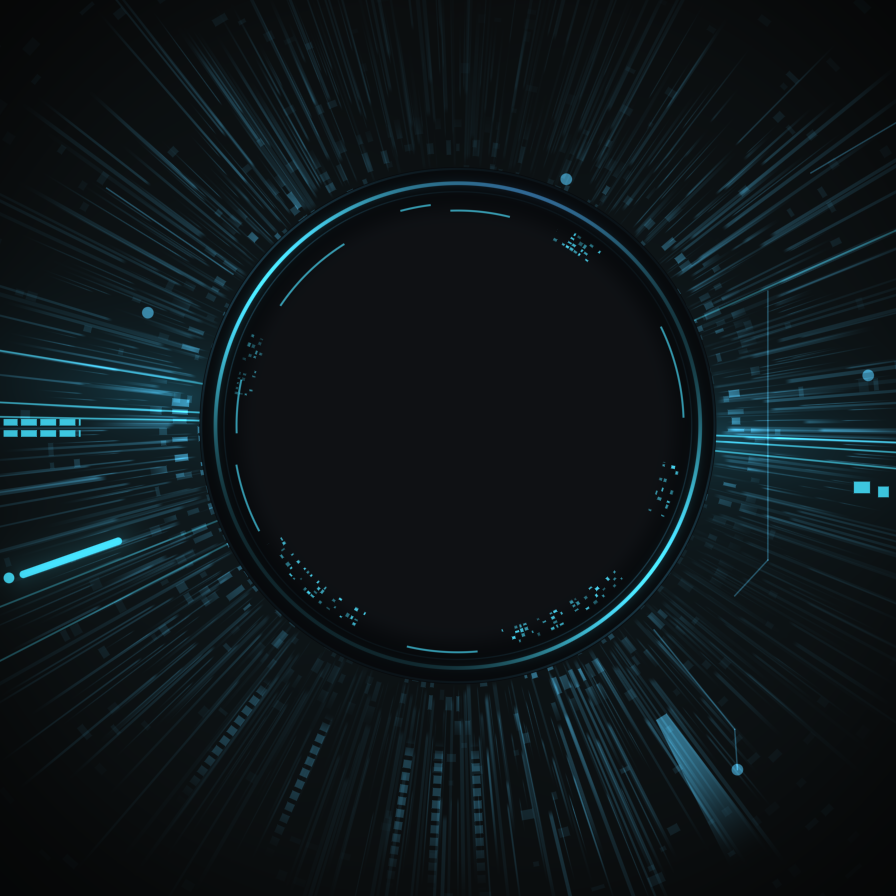
A Shadertoy shader for this background:

```glsl
// A dark circular portal with a lit rim, set in a burst of radial data streaks.
// Hashed polar cells make the streaks, blocks and dial marks;
// distance functions add the beams, traces, bars and dots.

const float TAU = 6.2831853;
const vec3 CYAN = vec3(0.24, 0.78, 0.88), STEEL = vec3(0.17, 0.43, 0.54);
float px; // edge softness in canvas units

float hash(vec2 p) { return fract(sin(dot(p, vec2(127.1, 311.7))) * 43758.5); }

float fill(float d) { return 1.0 - smoothstep(-px, px, d); }

// Strokes thinner than a pixel fade instead of vanishing.
float stroke(float d, float w) {
  return fill(abs(d) - max(w, 0.5 * px)) * min(1.0, 2.0 * w / px);
}

float segment(vec2 p, vec4 s) {
  vec2 a = p - s.xy, b = s.zw - s.xy;
  return length(a - b * clamp(dot(a, b) / dot(b, b), 0.0, 1.0));
}

float box(vec2 p, vec2 size) {
  vec2 d = abs(p) - size;
  return fill(max(d.x, d.y));
}

// Signed angle from mid, in degrees.
float turn(float deg, float mid) { return mod(deg - mid + 180.0, 360.0) - 180.0; }

float lobe(float deg, float mid, float width) {
  float d = turn(deg, mid) / width;
  return exp(-d * d);
}

float sector(float deg, float mid, float reach) {
  return 1.0 - smoothstep(-0.2, 0.2, abs(turn(deg, mid)) - reach);
}

// Layers of radial lines, one per angular cell.
float streaks(float r, float deg) {
  float sum = 0.0;
  for (float layer = 0.0; layer < 6.0; layer++) {
    float n = 80.0 + 31.0 * layer, t = fract(deg / 360.0) * n;
    vec2 id = vec2(floor(t), layer);
    float h = hash(id), k = hash(id + 17.3);
    float d = (fract(t) - 0.3 - 0.4 * hash(id + 5.1)) * TAU / n * r;
    float start = 0.285 + 0.16 * k * k, stop = start + 0.04 + 0.34 * h * hash(id + 31.0);
    float span = smoothstep(start, start + 0.01, r) * (1.0 - smoothstep(stop - 0.07, stop, r));
    sum += stroke(d, mix(0.0005, 0.0023, h * h * h)) * span * (0.15 + 0.85 * k);
  }
  return sum;
}

// Rectangles scattered over a polar grid.
float blocks(float r, float deg, float n, float pitch, float share) {
  vec2 g = vec2(fract(deg / 360.0) * n, r / pitch), id = floor(g);
  vec2 cell = vec2(TAU / n * r, pitch);
  vec2 size = cell * (0.15 + 0.27 * vec2(hash(id + 3.0), hash(id + 9.0)));
  return box((fract(g) - 0.5) * cell, size) * step(hash(id), share) * (0.35 + 0.65 * hash(id + 21.0));
}

vec3 surroundings(vec2 uv, float r, float deg) {
  // Teal haze, thickest beside the ring
  vec2 q = uv - 0.5;
  vec3 col = vec3(0.038, 0.043, 0.045);
  col += vec3(0.024, 0.064, 0.078) * exp(-4.7 * dot(q, q)) * (0.45 + 0.55 * abs(q.x) / (length(q) + 0.01));
  q = vec2(abs(q.x) - 0.315, q.y - 0.035 + 0.08 * q.x);
  col += vec3(0.035, 0.16, 0.2) * exp(-length(q * vec2(8, 23)));

  // Streaks, stubs hugging the ring, loose blocks
  float fans = 1.5 * lobe(deg, 178.0, 16.0) + 1.5 * lobe(deg, -2.0, 13.0) + lobe(deg, 38.0, 22.0)
    + lobe(deg, 132.0, 21.0) + 0.8 * lobe(deg, 213.0, 18.0) + 1.1 * lobe(deg, -69.0, 23.0);
  float fade = exp(-4.5 * max(r - 0.29, 0.0));
  float stubs = blocks(r, deg, 190.0, 0.027, 0.42) * (1.0 - smoothstep(0.3, 0.36, r));
  float loose = 0.6 * blocks(r, deg, 160.0, 0.014, 0.07);
  col += STEEL * (0.15 + 0.65 * fans) * (stubs + fade * (streaks(r, deg) + loose));

  // Dashed columns
  float columns[5] = float[](-87.0, -93.3, -98.5, -113.8, -126.5);
  float ends = smoothstep(0.35, 0.38, r) * (1.0 - smoothstep(0.42, 0.53, r));
  for (int i = 0; i < 5; i++) {
    vec2 d = vec2(radians(turn(deg, columns[i])) * r, (fract(r * 72.0) - 0.5) / 72.0);
    col += STEEL * 0.42 * ends * box(d, vec2(0.0045));
  }

  // Long beams, brightest near the horizontal
  float beams[9] = float[](170.7, 177.1, 178.9, -3.5, -2.2, -5.6, 201.6, 207.2, 24.0);
  for (int i = 0; i < 9; i++)
    col += CYAN * (0.35 + 0.35 * lobe(2.0 * beams[i], 0.0, 20.0)) * stroke(radians(turn(deg, beams[i])) * r, 0.001);

  // Circuit traces
  vec4 traces[6] = vec4[](vec4(0.857, 0.675, 0.857, 0.375), vec4(0.857, 0.375, 0.82, 0.335),
    vec4(0.119, 0.79, 0.26, 0.694), vec4(0.905, 0.807, 1, 0.863),
    vec4(0.73, 0.297, 0.82, 0.186), vec4(0.82, 0.186, 0.823, 0.141));
  for (int i = 0; i < 6; i++) col += STEEL * 0.6 * stroke(segment(uv, traces[i]), 0.0008);

  // Fading wedge
  vec2 axis = vec2(0.53, -0.85), w = uv - vec2(0.738, 0.2);
  float along = dot(w, axis), across = abs(w.x * axis.y - w.y * axis.x);
  col += STEEL * 0.85 * fill(max(across - 0.007 - 0.09 * along, -along)) * (1.0 - smoothstep(0.02, 0.19, along));

  // Dots, bright bar and tiles
  vec2 dots[4] = vec2[](vec2(0.969, 0.581), vec2(0.165, 0.651), vec2(0.823, 0.141), vec2(0.632, 0.8));
  for (int i = 0; i < 4; i++) col += STEEL * fill(length(uv - dots[i]) - 0.0065);
  float bar = segment(uv, vec4(0.026, 0.359, 0.132, 0.396));
  vec2 tile = mod(uv - vec2(0, 0.51), vec2(0.0215, 0.0125)) - vec2(0.0108, 0.0062);
  float lights = fill(bar - 0.0042) + fill(length(uv - vec2(0.01, 0.355)) - 0.006)
    + box(tile, vec2(0.0088, 0.0037)) * box(uv - vec2(0.047, 0.522), vec2(0.043, 0.0124))
    + box(uv - vec2(0.962, 0.456), vec2(0.009, 0.0065)) + box(uv - vec2(0.986, 0.451), vec2(0.006));
  return mix(col, CYAN, min(lights, 1.0)) + CYAN * 0.16 * exp(-bar * 55.0);
}

vec3 portal(float r, float deg) {
  vec3 col = mix(vec3(0.057, 0.067, 0.08), vec3(0.026, 0.034, 0.043), smoothstep(0.225, 0.262, r));
  // Rim light, strongest at upper left and lower right
  float lit = pow(0.5 + 0.5 * cos(radians(2.0 * deg - 286.0)), 2.5), crown = lobe(deg, 72.0, 32.0);
  vec3 rim = mix(CYAN, vec3(0.2, 0.46, 0.66), crown) * (0.12 + 0.85 * lit + 0.55 * crown);
  col += rim * (stroke(r - 0.2705, 0.0021) + 0.22 * exp(-abs(r - 0.2705) * 190.0));
  col += STEEL * 0.3 * (0.3 + lit) * (stroke(r - 0.261, 0.0007) + stroke(r - 0.2865, 0.0012));
  // Arcs: radius, middle angle, reach
  vec3 arcs[7] = vec3[](vec3(0.239, 134, 12), vec3(0.252, 14, 12), vec3(0.247, 175, 7),
    vec3(0.251, 199, 9), vec3(0.253, 266, 9), vec3(0.248, 101, 4), vec3(0.24, 84, 8));
  for (int i = 0; i < 7; i++)
    col += CYAN * 0.7 * stroke(r - arcs[i].x, 0.0011) * sector(deg, arcs[i].y, arcs[i].z);
  // Tiny marks gathered in sectors
  float marks = sector(deg, 55.0, 8.0) + sector(deg, -17.0, 7.0) + sector(deg, -60.0, 18.0)
    + sector(deg, 228.0, 16.0) + 0.6 * sector(deg, 164.0, 8.0);
  marks *= smoothstep(0.231, 0.234, r) * (1.0 - smoothstep(0.25, 0.253, r));
  return col + CYAN * marks * blocks(r, deg, 280.0, 0.0055, 0.36);
}

void mainImage(out vec4 fragColor, in vec2 fragCoord) {
  vec2 uv = fragCoord / iResolution.xy, p = uv - vec2(0.511, 0.525);
  px = 0.8 / min(iResolution.x, iResolution.y);
  float r = length(p), deg = degrees(atan(p.y, p.x));
  vec3 col = surroundings(uv, r, deg) * (1.0 - 0.5 * smoothstep(0.45, 0.75, r));
  fragColor = vec4(mix(col, portal(r, deg), fill(r - 0.2885)), 1.0);
}
```
